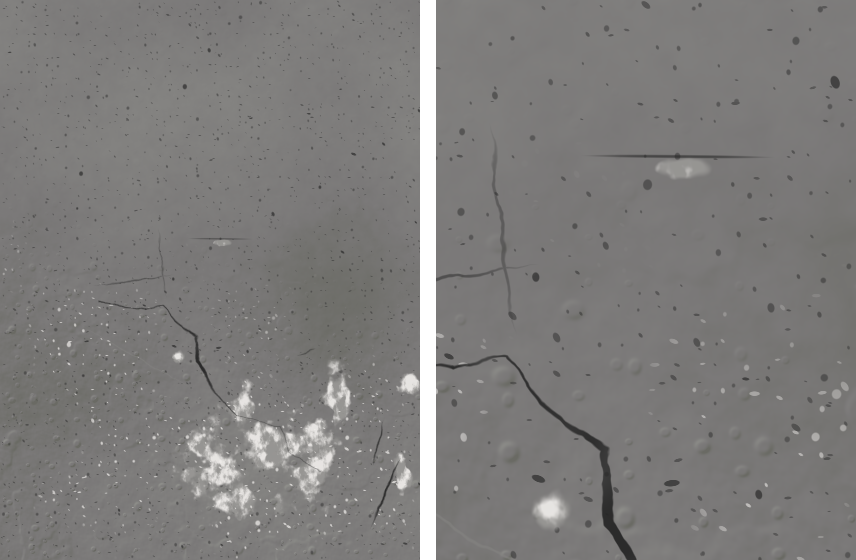
Left: the whole. Right: its middle third, enlarged.
This texture is drawn by a Shadertoy shader. Its source:

```glsl
float hash(vec2 p) {
    return fract(sin(dot(p, vec2(127.1, 311.7))) * 43758.5);
}

vec2 hash2(vec2 p) {
    return vec2(hash(p), hash(p + 37.3));
}

float noise(vec2 p) {
    vec2 i = floor(p), f = fract(p);
    f = f * f * (3.0 - 2.0 * f);
    return mix(mix(hash(i), hash(i + vec2(1, 0)), f.x),
               mix(hash(i + vec2(0, 1)), hash(i + vec2(1, 1)), f.x), f.y);
}

float fbm(vec2 p) {
    float sum = 0.0, amp = 0.53;
    for (int i = 0; i < 4; i++) {
        sum += amp * noise(p);
        p = mat2(1.6, 1.2, -1.2, 1.6) * p + 5.7;
        amp *= 0.5;
    }
    return sum;
}

float blob(vec2 p, vec2 centre, vec2 radius) {
    vec2 d = (p - centre) / radius;
    return exp(-dot(d, d));
}

// Elongated grains, one at most per cell, leaning around a common angle
float specks(vec2 p, float cells, float density, float size, float seed, float px) {
    vec2 id = floor(p * cells), rnd = hash2(id + seed);
    vec2 d = (fract(p * cells) - 0.25 - 0.5 * hash2(id + seed + 11.0)) / cells;
    float angle = -0.8 + 2.2 * (rnd.x - 0.5);
    d = mat2(cos(angle), -sin(angle), sin(angle), cos(angle)) * d;
    float r = size * mix(0.4, 1.0, rnd.y * rnd.y);
    float dist = length(d * vec2(1.0, 1.0 + 1.6 * rnd.x));
    return (1.0 - smoothstep(r - px, r + px, dist)) * step(hash(id + seed + 23.0), density);
}

// Raised bubbles: lit on one side of the rim, shaded on the other
float blisters(vec2 p, float cells, float density, float seed) {
    vec2 id = floor(p * cells), rnd = hash2(id + seed);
    vec2 d = fract(p * cells) - 0.3 - 0.4 * hash2(id + seed + 7.0);
    d = d * vec2(1.0, 0.8 + 0.5 * rnd.y) / mix(0.07, 0.17, rnd.x);
    float r = length(d), rim = exp(-8.0 * (r - 0.9) * (r - 0.9));
    float shade = rim * dot(d / (r + 0.01), vec2(-0.6, 0.8));
    return shade * step(hash(id + seed + 19.0), density);
}

float stroke(vec2 p, vec2 a, vec2 b, float width, float taper, float px) {
    vec2 ab = b - a;
    float h = clamp(dot(p - a, ab) / dot(ab, ab), 0.0, 1.0);
    float ends = 1.0 - pow(abs(2.0 * h - 1.0), 3.0);
    float w = width * mix(1.0, ends, taper);
    float ink = 1.0 - smoothstep(w - px, w + px, length(p - a - ab * h));
    return ink * mix(1.0, ends, taper);
}

// Lifted paint edges seen as steps of a noise height field
float flake(vec2 p) {
    return smoothstep(0.5, 0.57, fbm(p * 13.0 + 3.0));
}

float mainCrack(vec2 p, float px) {
    vec2 path[11] = vec2[11](vec2(0.176, 0.460), vec2(0.241, 0.447), vec2(0.293, 0.453),
        vec2(0.326, 0.414), vec2(0.349, 0.398), vec2(0.355, 0.355), vec2(0.384, 0.297),
        vec2(0.423, 0.258), vec2(0.501, 0.238), vec2(0.514, 0.193), vec2(0.573, 0.156));
    float ink = 0.0;
    float width = 0.0007 + 0.0024 * blob(p, vec2(0.355, 0.355), vec2(0.06, 0.05));
    for (int i = 0; i < 10; i++) {
        float fade = i < 7 ? 0.95 : 0.5;
        ink = max(ink, fade * stroke(p, path[i], path[i + 1], width, 0.0, px));
    }
    return ink * mix(0.6, 1.0, noise(p * 50.0));
}

// Wet patches as centre and radius; returns depth inside the nearest one
float glossDepth(vec2 p) {
    vec4 patches[10] = vec4[10](vec4(0.39, 0.160, 0.065, 0.07), vec4(0.488, 0.207, 0.085, 0.055),
        vec4(0.56, 0.175, 0.04, 0.075), vec4(0.42, 0.115, 0.07, 0.04), vec4(0.43, 0.27, 0.035, 0.04),
        vec4(0.605, 0.29, 0.025, 0.05), vec4(0.718, 0.145, 0.014, 0.05), vec4(0.73, 0.31, 0.025, 0.018),
        vec4(0.32, 0.36, 0.014, 0.012), vec4(0.394, 0.566, 0.015, 0.007));
    float depth = -1.0;
    for (int i = 0; i < 10; i++)
        depth = max(depth, 1.0 - length((p - patches[i].xy) / patches[i].zw));
    return depth - 1.1 * blob(p, vec2(0.47, 0.142), vec2(0.045, 0.022));
}

void mainImage(out vec4 fragColor, in vec2 fragCoord) {
    vec2 p = fragCoord / iResolution.y;
    float px = 1.0 / iResolution.y;
    const vec3 shadowGrey = vec3(0.43, 0.43, 0.41), midGrey = vec3(0.48, 0.473, 0.472);
    const vec3 paleGrey = vec3(0.52, 0.517, 0.508), ink = vec3(0.14, 0.14, 0.14);
    const vec3 sheen = vec3(0.60, 0.595, 0.585), glare = vec3(0.95, 0.94, 0.93);

    // Broad uneven tone
    float lower = smoothstep(0.68, 0.4, p.y + 0.22 * p.x);
    float haze = blob(p, vec2(0.5, 0.13), vec2(0.28, 0.15));
    float tone = 0.35 * smoothstep(0.5, 0.9, p.y) + 0.65 * haze + 0.15;
    tone -= 0.9 * blob(p, vec2(0.56, 0.43), vec2(0.25, 0.16));
    tone -= 0.65 * blob(p, vec2(0.12, 0.25), vec2(0.16, 0.12));
    tone += 1.5 * (fbm(p * 5.0) - 0.5) + 0.5 * (fbm(p * 70.0) - 0.5);

    // Surface relief
    vec2 lift = vec2(-0.0022, 0.003);
    float patchy = smoothstep(0.42, 0.6, noise(p * 7.0 + 2.0));
    tone += (0.1 + 1.2 * lower * patchy) * (flake(p) - flake(p + lift));
    tone += lower * 2.0 * (fbm(p * 45.0) - fbm(p * 45.0 + lift * 45.0));
    tone += (0.15 + 1.6 * lower) * (blisters(p, 26.0, 0.4, 3.0) + 0.8 * blisters(p, 43.0, 0.3, 8.0));
    vec3 col = mix(midGrey, shadowGrey, clamp(-tone, 0.0, 1.3));
    col = mix(col, paleGrey, clamp(tone, 0.0, 1.8));

    // Dark grit
    float grit = 0.45 * specks(p, 55.0, 0.3, 0.0032, 1.0, px);
    grit = max(grit, 0.4 * specks(p, 90.0, 0.22, 0.0021, 5.0, px));
    grit = max(grit, 0.65 * specks(p, 17.0, 0.15, 0.0052, 9.0, px));
    col = mix(col, ink, grit);

    // Glossy patches and scattered glints
    float depth = glossDepth(p);
    float shine = smoothstep(0.0, 0.4, depth + 2.0 * (fbm(p * 34.0) - 0.52));
    shine *= smoothstep(-0.7, 0.0, depth);
    float streak = smoothstep(0.38, 0.72, fbm(p * vec2(85.0, 60.0) + 4.0) + 0.12 * depth);
    col = mix(col, mix(sheen, glare, streak), 0.9 * shine);
    float cluster = lower * smoothstep(0.4, 0.7, noise(p * 9.0) + 0.25 * haze);
    float glint = specks(p, 70.0, 0.3, 0.0032, 13.0, px) + specks(p, 38.0, 0.2, 0.0045, 17.0, px);
    col = mix(col, glare, 0.7 * min(glint, 1.0) * cluster);

    // Cracks and hairlines, bent by noise
    vec2 q = p + 0.009 * (vec2(fbm(p * 45.0), fbm(p * 45.0 + 9.0)) - 0.5);
    float crack = mainCrack(q, px);
    crack = max(crack, 0.75 * stroke(q, vec2(0.686, 0.251), vec2(0.664, 0.167), 0.0014, 1.0, px));
    crack = max(crack, 0.9 * stroke(q, vec2(0.716, 0.186), vec2(0.660, 0.056), 0.0018, 1.0, px));
    crack = max(crack, 0.6 * stroke(p, vec2(0.336, 0.574), vec2(0.452, 0.573), 0.0008, 1.0, px));
    crack = max(crack, 0.5 * stroke(q, vec2(0.165, 0.491), vec2(0.310, 0.507), 0.0010, 1.0, px));
    crack = max(crack, 0.35 * stroke(q, vec2(0.282, 0.595), vec2(0.297, 0.465), 0.0010, 1.0, px));
    crack = max(crack, 0.5 * stroke(q, vec2(0.530, 0.366), vec2(0.566, 0.376), 0.0010, 1.0, px));
    col = mix(col, paleGrey, 0.6 * stroke(q, vec2(0.13, 0.427), vec2(0.36, 0.295), 0.0008, 1.0, px));
    fragColor = vec4(mix(col, ink, crack), 1.0);
}
```
